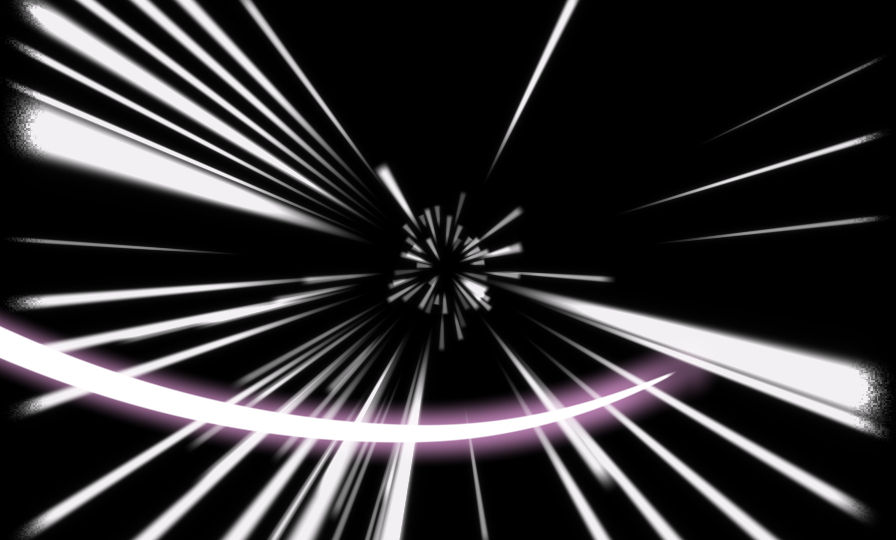
Write a Shadertoy shader that draws this background.

```glsl
// Draws white light streaks bursting from the centre, crossed by a curved white slash with a violet glow.

float hash(float n) {
    n = fract(n * 0.1031);
    n *= n + 33.33;
    return fract(n * (n + n));
}

float hash2(vec2 p) {
    vec3 q = fract(p.xyx * 0.1031);
    q += dot(q, q.yzx + 33.33);
    return fract((q.x + q.y) * q.z);
}

// One tapered ray: angle in degrees, inner and outer radius, outer half width
float ray(vec2 p, float angle, float near, float far, float width, float light) {
    float a = radians(angle);
    vec2 dir = vec2(cos(a), sin(a));
    float t = (dot(p, dir) - near) / (far - near);
    float d = abs(p.x * dir.y - p.y * dir.x);
    float w = width * clamp(t, 0.0, 1.1) + 0.0014;
    float core = exp(-pow(d / w, 4.0));
    float halo = 0.32 * exp(-d / (0.4 * w + 0.003));
    float along = smoothstep(0.0, 0.45, t) * (1.0 - smoothstep(0.9, 1.06, t));
    return light * along * (core + halo);
}

// Evenly spread rays whose widths change by a constant ratio
float fan(vec2 p, float first, float spacing, int count, float near, float far, float width, float ratio) {
    float sum = 0.0;
    for (int i = 0; i < count; i++) {
        float k = float(i);
        sum += ray(p, first + spacing * k, near + 0.06 * hash(k + first * first), far,
                   width * pow(ratio, k), 0.85);
    }
    return sum;
}

float streaks(vec2 p) {
    // Broad beams
    float sum = ray(p, 161.1, 0.12, 0.86, 0.050, 1.2);
    sum += ray(p, -16.3, 0.04, 0.88, 0.047, 1.3);
    sum += ray(p, 147.9, 0.12, 0.92, 0.024, 1.0);
    sum += ray(p, -101.2, 0.10, 0.56, 0.022, 0.9);

    // Fans
    sum += fan(p, 134.0, 4.6, 6, 0.10, 0.92, 0.017, 0.80);
    sum += fan(p, -20.5, -9.8, 5, 0.12, 0.90, 0.012, 1.16);
    sum += fan(p, -117.6, -10.0, 4, 0.10, 0.92, 0.038, 0.70);
    sum += fan(p, -161.4, -6.9, 3, 0.12, 0.84, 0.013, 0.95);

    // Lone rays
    sum += ray(p, 126.5, 0.16, 0.64, 0.008, 0.7);
    sum += ray(p, 122.0, 0.07, 0.22, 0.011, 0.8);
    sum += ray(p, 64.2, 0.16, 0.58, 0.009, 0.85);
    sum += ray(p, 25.6, 0.51, 0.91, 0.002, 0.4);
    sum += ray(p, 17.0, 0.32, 0.86, 0.005, 0.75);
    sum += ray(p, 6.5, 0.38, 0.83, 0.004, 0.5);
    sum += ray(p, -4.0, 0.08, 0.31, 0.004, 0.55);
    sum += ray(p, 176.2, 0.36, 0.82, 0.003, 0.45);
    sum += ray(p, -52.3, 0.10, 0.50, 0.013, 0.8);
    sum += ray(p, -81.2, 0.25, 0.52, 0.005, 0.5);
    sum += ray(p, -34.0, 0.03, 0.09, 0.012, 0.8);
    sum += ray(p, 15.0, 0.06, 0.15, 0.008, 0.6);
    sum += ray(p, 37.0, 0.06, 0.18, 0.006, 0.5);

    // Fine scattered rays on the left and below
    for (int i = 0; i < 22; i++) {
        float k = float(i) * 3.7 + 1.3;
        float near = 0.08 + 0.2 * hash(k + 40.0);
        sum += ray(p, -100.0 - 82.0 * hash(k), near, near + 0.15 + 0.35 * hash(k + 90.0), 0.006, 0.4);
    }

    // Short sparks around the centre
    for (int i = 0; i < 40; i++) {
        float k = float(i) * 2.3 + 211.7;
        float near = 0.01 + 0.07 * hash(k + 30.0);
        sum += ray(p, 9.0 * float(i) + 8.0 * hash(k), near, near + 0.02 + 0.06 * hash(k + 70.0),
                   0.004, 0.15 + 0.4 * hash(k + 110.0));
    }
    return sum;
}

void mainImage(out vec4 fragColor, in vec2 fragCoord) {
    vec2 uv = fragCoord / iResolution.xy;
    vec2 p = (fragCoord - vec2(0.495, 0.504) * iResolution.xy) / iResolution.y;

    // Streaks dissolve into grain at the left and right borders
    float border = min(uv.x, 1.0 - uv.x);
    float grain = hash2(floor(uv * vec2(512.0, 308.0))) - 0.5;
    float fade = smoothstep(0.0, 0.055, border + 0.012 * grain);
    vec3 color = vec3(0.95, 0.94, 0.95) * min(streaks(p) * fade, 1.0);

    // Slash: two half parabolas joined at the lowest point
    float x = min(p.x, 0.455);
    float bend = x < -0.05 ? 0.285 : 0.495;
    float rise = x + 0.05;
    float slope = 2.0 * bend * rise;
    float offset = (p.y + 0.307 - bend * rise * rise) / sqrt(1.0 + slope * slope);
    float d = length(vec2(p.x - x, offset));

    // Violet glow, then the white blade tapering to the right
    float glow = 1.0 - smoothstep(0.008, 0.066, d);
    glow *= 1.0 - 0.5 * smoothstep(0.3, 0.47, p.x);
    color = 1.0 - (1.0 - color) * (1.0 - vec3(0.70, 0.48, 0.67) * glow);
    float u = clamp((0.435 - p.x) / 1.26, 0.0, 1.1);
    float thickness = 0.027 * pow(u, 0.55);
    float blade = (1.0 - smoothstep(thickness - 0.002, thickness + 0.002, d)) * smoothstep(0.0, 0.02, u);
    color = mix(color, vec3(1.0), blade);

    fragColor = vec4(color, 1.0);
}
```
